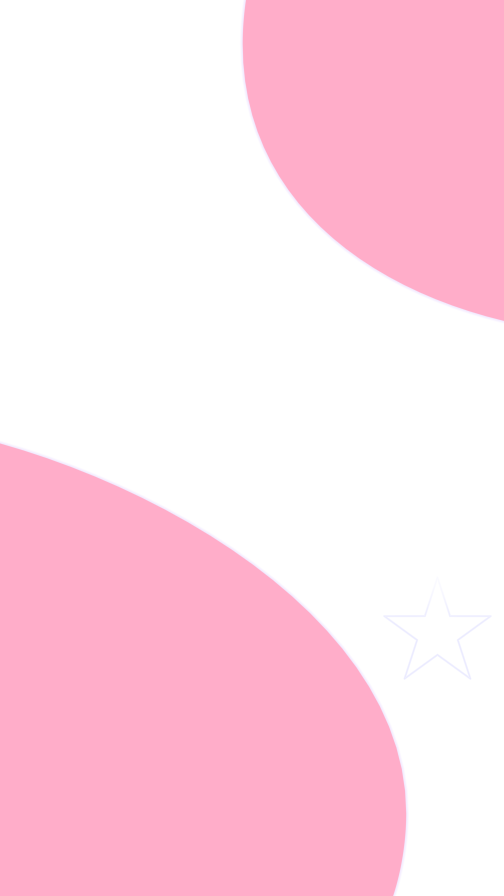
Give the GLSL for this background, as a WebGL 1 fragment shader.

```glsl
precision highp float;

uniform vec2 u_resolution;

#define PINK vec3(1.0, 0.68, 0.79)
#define PAPER vec3(1.0)
#define RIM_COLOR vec3(0.95, 0.92, 1.0)
#define STAR_LINE vec3(0.92, 0.92, 1.0)
#define RIM_WIDTH 0.005
#define STAR_CENTER vec2(0.868, 0.521)
#define STAR_RADIUS 0.111
#define STAR_NOTCH 0.0425
#define STAR_STROKE 0.0024
#define CURVE_STEPS 24

const float PI = 3.14159;

vec2 bezier(vec2 a, vec2 b, vec2 c, vec2 d, float t) {
  float s = 1.0 - t;
  return s * s * s * a + 3.0 * s * s * t * b + 3.0 * s * t * t * c + t * t * t * d;
}

// Offset from the nearest point of segment ab to p
vec2 segmentOffset(vec2 p, vec2 a, vec2 b) {
  vec2 e = b - a;
  return p - a - e * clamp(dot(p - a, e) / dot(e, e), 0.0, 1.0);
}

// Signed distance to a cubic curve, negative on its right-hand side
float curveDistance(vec2 p, vec2 a, vec2 b, vec2 c, vec2 d) {
  float nearest = 10.0;
  vec2 start = a;
  for (int i = 1; i <= CURVE_STEPS; i++) {
    vec2 end = bezier(a, b, c, d, float(i) / float(CURVE_STEPS));
    vec2 e = end - start;
    vec2 q = p - start;
    float dist = length(segmentOffset(p, start, end));
    float side = e.x * q.y - e.y * q.x < 0.0 ? -1.0 : 1.0;
    if (dist < abs(nearest)) nearest = side * dist;
    start = end;
  }
  return nearest;
}

float closer(float a, float b) {
  return abs(a) < abs(b) ? a : b;
}

float lowerBlob(vec2 p) {
  float shoulder = curveDistance(p, vec2(0.0, 0.898), vec2(0.370, 0.794),
                                 vec2(0.806, 0.523), vec2(0.806, 0.164));
  float foot = curveDistance(p, vec2(0.806, 0.164), vec2(0.806, 0.102),
                             vec2(0.794, 0.042), vec2(0.780, 0.0));
  return closer(shoulder, foot);
}

float upperBlob(vec2 p) {
  float belly = curveDistance(p, vec2(1.0, 1.141), vec2(0.722, 1.208),
                              vec2(0.4815, 1.387), vec2(0.4815, 1.690));
  float neck = curveDistance(p, vec2(0.4815, 1.690), vec2(0.4815, 1.720),
                             vec2(0.484, 1.750), vec2(0.488, 1.778));
  return closer(belly, neck);
}

// Distance to the outline of a five-pointed star
float starOutline(vec2 q) {
  float angle = abs(mod(atan(q.x, q.y) + PI / 5.0, 0.4 * PI) - PI / 5.0);
  vec2 folded = length(q) * vec2(sin(angle), cos(angle));
  vec2 notch = STAR_NOTCH * vec2(sin(PI / 5.0), cos(PI / 5.0));
  return length(segmentOffset(folded, vec2(0.0, STAR_RADIUS), notch));
}

void main() {
  vec2 p = gl_FragCoord.xy / u_resolution.x;
  float pixel = 1.0 / u_resolution.x;
  vec3 color = PAPER;

  // Star outline, fading towards its top point
  float stroke = 1.0 - smoothstep(0.0, STAR_STROKE + 0.5 * pixel, starOutline(p - STAR_CENTER));
  float fade = 1.0 - 0.75 * smoothstep(0.53, 0.63, p.y);
  color = mix(color, STAR_LINE, stroke * fade);

  // Blobs with a pale rim
  float blob = min(lowerBlob(p), upperBlob(p));
  color = mix(color, RIM_COLOR, 1.0 - smoothstep(0.0, RIM_WIDTH + pixel, blob));
  color = mix(color, PINK, 1.0 - smoothstep(-0.7 * pixel, 0.7 * pixel, blob));

  gl_FragColor = vec4(color, 1.0);
}
```
